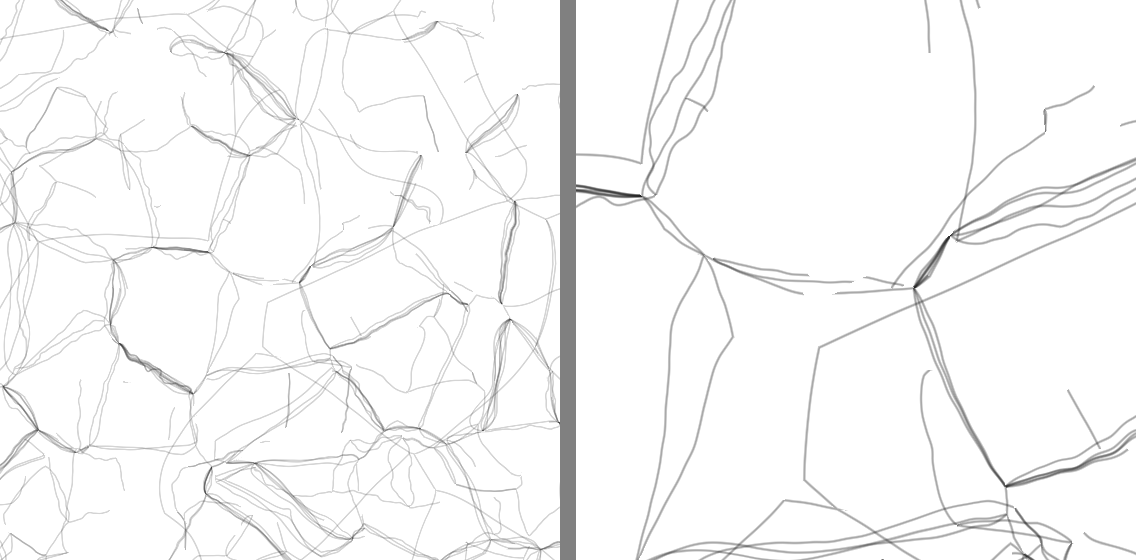
Left: the whole. Right: its middle third, enlarged.
Reproduce this pattern procedurally as a WebGL 1 fragment shader.

```glsl
precision highp float;
// Thin grey strands bundled along the borders of a warped cellular web on white.
uniform vec2 u_resolution;

#define LINE_HALF_WIDTH 0.00066
#define LINE_ALPHA 0.37
#define MAX_STRANDS 9
#define BEND 0.045
#define SWAY 0.016
#define JAG 0.0062
#define SPREAD 4.2
#define PLATEAU 0.25
#define INK vec3(0.09)
#define PAPER vec3(1.0)

float hash(vec2 p) {
  vec3 v = fract(p.xyx * vec3(0.1031, 0.1030, 0.0973));
  v += dot(v, v.yzx + 33.33);
  return fract((v.x + v.y) * v.z);
}

vec2 hash2(vec2 p) {
  return vec2(hash(p + 3.7), hash(p.yx + 51.3));
}

// Smooth vector noise in -0.5..0.5
vec2 noise2(vec2 p) {
  vec2 i = floor(p), f = fract(p);
  f = f * f * (3.0 - 2.0 * f);
  vec2 low = mix(hash2(i), hash2(i + vec2(1, 0)), f.x);
  vec2 high = mix(hash2(i + vec2(0, 1)), hash2(i + vec2(1, 1)), f.x);
  return mix(low, high, f.y) - 0.5;
}

// Broad bends shared by all webs, sway and jags own to each
vec2 warp(vec2 p, float bend, float jag, float salt) {
  float rough = smoothstep(-0.15, 0.25, noise2(p * 6.0 + 9.0 + salt).x) + 0.15;
  vec2 fine = noise2(p * 38.0 + salt) + 0.45 * noise2(p * 95.0 + 20.0 + salt);
  vec2 broad = BEND * noise2(p * 6.5 + 40.0) + SWAY * noise2(p * 15.0 + salt);
  return p + bend * broad + jag * JAG * rough * fine;
}

// Box-filtered coverage of a thin line at distance d
float lineCoverage(float d, float pixel) {
  float r = 0.74 * pixel;
  float overlap = min(d + r, LINE_HALF_WIDTH) - max(d - r, -LINE_HALF_WIDTH);
  return max(overlap, 0.0) / (2.0 * r);
}

// Light left after drawing one web; strands meet where three cells meet
float web(vec2 p, float pixel, float scale, float seed, float salt,
          float bend, float jag, float cut, float bundle) {
  vec2 e = vec2(0.0006, 0.0);
  vec2 w = warp(p, bend, jag, salt);
  vec2 jx = (warp(p + e, bend, jag, salt) - w) / e.x;
  vec2 jy = (warp(p + e.yx, bend, jag, salt) - w) / e.x;
  vec2 q = w * scale + seed;

  // Three nearest sites: offset in xy, cell id in zw
  vec3 dist = vec3(9.0);
  vec4 a = vec4(0.0), b = vec4(0.0), c = vec4(0.0);
  for (int y = -2; y <= 2; y++) {
    for (int x = -2; x <= 2; x++) {
      vec2 id = floor(q) + vec2(float(x), float(y));
      vec4 site = vec4(q - id - 0.5 - 0.95 * (hash2(id) - 0.5), id);
      float d = length(site.xy);
      if (d < dist.x) {
        c = b; b = a; a = site;
        dist = vec3(d, dist.xy);
      } else if (d < dist.y) {
        c = b; b = site;
        dist = vec3(dist.x, d, dist.y);
      } else if (d < dist.z) {
        c = site;
        dist.z = d;
      }
    }
  }

  // Empty borders cluster, leaving open areas and a connected rest
  vec2 edge = a.zw + b.zw, key = edge + salt;
  float region = noise2(edge * 0.19 + salt).x + 0.5;
  if (mix(hash(key + 31.9), region, 0.6) < cut) return 1.0;

  // Signed position across the border, and room left before a vertex
  float side = sign(dot(a.zw - b.zw, vec2(1.0, 0.37)));
  float across = side * (dist.y - dist.x);
  float gap = dist.z - dist.y;
  float damp = 1.0 + gap / PLATEAU;
  float room = gap / damp;
  vec2 dirB = b.xy / max(dist.y, 0.001);
  vec2 gradAcross = side * (dirB - a.xy / max(dist.x, 0.001));
  vec2 gradRoom = (c.xy / max(dist.z, 0.001) - dirB) / (damp * damp);

  float h = hash(key + 7.1);
  float strands = 1.0 + bundle * h * h * h;
  float looseness = mix(0.2, 1.0, hash(key + 88.6));
  float light = 1.0;
  for (int k = 0; k < MAX_STRANDS; k++) {
    float n = float(k);
    if (n + 0.5 > strands) break;
    float r = 2.0 * hash(key + n * 17.3) - 1.0;
    float bow = SPREAD * looseness * r * r * r + 0.5 * noise2(q * 2.6 + n * 7.7 + salt).x;
    // A few strands break off halfway along their border
    float alive = step(hash(key + c.zw + n * 5.9), 0.95);
    vec2 g = gradAcross - bow * gradRoom;
    float slope = max(length(vec2(dot(g, jx), dot(g, jy))), 0.25) * scale;
    float d = abs(across - bow * room) / slope;
    light *= 1.0 - alive * LINE_ALPHA * lineCoverage(d, pixel);
  }
  return light;
}

void main() {
  float pixel = 1.0 / min(u_resolution.x, u_resolution.y);
  vec2 p = gl_FragCoord.xy * pixel;
  float light = web(p, pixel, 5.6, 30.0, 0.0, 1.0, 1.0, 0.32, 7.5);  // main bundles
  light *= web(p, pixel, 5.6, 30.0, 13.0, 1.0, 1.9, 0.4, 1.5);       // frayed companions
  light *= web(p, pixel, 2.9, 73.0, 29.0, 0.3, 0.2, 0.42, 0.8);      // long straight strands
  light *= web(p, pixel, 9.5, 120.0, 47.0, 1.0, 1.6, 0.59, 1.2);     // small loops
  gl_FragColor = vec4(mix(INK, PAPER, light), 1.0);
}
```
